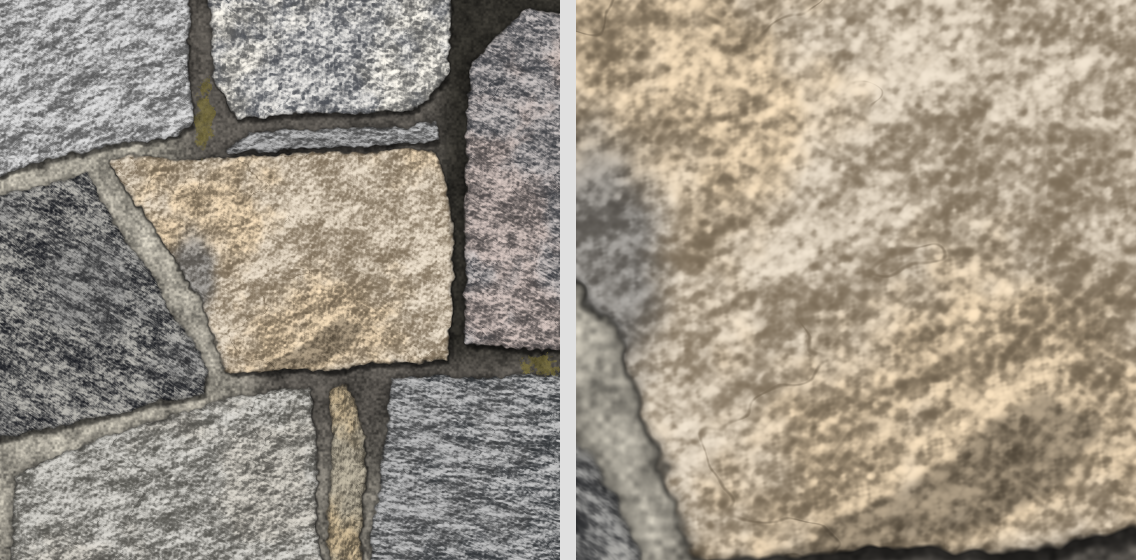
Left, the full canvas; right, a detail of the centre.
Write a Shadertoy shader that draws this texture.

```glsl
// A rough wall of granite and sandstone blocks set in weathered mortar.

const float EDGE = 0.0022;
const float ROUNDING = 0.004;
const float RELIEF_SCALE = 26.0;
const float CONTRAST = 1.6;
const float LIGHT = 2.5;
const float GAMMA = 0.81;
const vec2 LIGHT_STEP = vec2(-0.002, 0.004);
const vec3 PALE_MORTAR = vec3(0.57, 0.55, 0.5);
const vec3 DAMP_MORTAR = vec3(0.27, 0.255, 0.235);
const vec3 BLACK_JOINT = vec3(0.1, 0.095, 0.08);
const vec3 MOSS = vec3(0.38, 0.34, 0.13);

struct Stone {
  float dist;
  vec3 dark, light, tint;
  vec3 grain; // angle, stretch, specks
};

float hash(vec2 p) {
  vec3 q = fract(p.xyx * 0.1031);
  q += dot(q, q.yzx + 33.33);
  return fract((q.x + q.y) * q.z);
}

float noise(vec2 p) {
  vec2 i = floor(p), f = fract(p);
  f = f * f * (3.0 - 2.0 * f);
  return mix(mix(hash(i), hash(i + vec2(1, 0)), f.x),
             mix(hash(i + vec2(0, 1)), hash(i + vec2(1, 1)), f.x), f.y);
}

float fbm(vec2 p) {
  float sum = 0.0, amp = 1.0, total = 0.0;
  for (int i = 0; i < 5; i++) {
    sum += amp * noise(p + 37.0);
    total += amp;
    amp *= 0.65;
    p = mat2(1.6, 1.2, -1.2, 1.6) * p + 11.7;
  }
  return sum / total;
}

// Signed distance to a six-cornered outline, two corners per vec4
float hex(vec2 p, vec4 a, vec4 b, vec4 c) {
  vec2 v[6] = vec2[6](a.xy, a.zw, b.xy, b.zw, c.xy, c.zw);
  float best = 9.0, side = 1.0;
  for (int i = 0; i < 6; i++) {
    vec2 s = v[i], e = v[(i + 5) % 6], along = e - s, w = p - s;
    vec2 gap = w - along * clamp(dot(w, along) / dot(along, along), 0.0, 1.0);
    best = min(best, dot(gap, gap));
    bvec3 hit = bvec3(p.y >= s.y, p.y < e.y, along.x * w.y > along.y * w.x);
    if (all(hit) || !any(hit)) side = -side;
  }
  return side * sqrt(best) - ROUNDING;
}

// Keep the nearest stone
void lay(inout Stone s, float d, vec3 dark, vec3 light, vec3 tint, vec3 grain) {
  if (d < s.dist) s = Stone(d, dark, light, tint, grain);
}

Stone wall(vec2 p) {
  Stone s = Stone(9.0, vec3(0), vec3(1), vec3(.5), vec3(0, 1, 0));
  // Upper course: grey slab, speckled granite, sliver, pink granite
  lay(s, hex(p, vec4(-.1,.665,.13,.735), vec4(.29,.757,.34,.785), vec4(.33,1.1,-.1,1.1)),
    vec3(.29), vec3(.84), vec3(.57), vec3(.4,1.8,.2));
  lay(s, hex(p, vec4(.425,.797,.74,.81), vec4(.797,.87,.803,1.1), vec4(.37,1.1,.39,.87)),
    vec3(.26,.27,.29), vec3(.93,.92,.9), vec3(.72,.7,.65), vec3(.2,1.2,.9));
  lay(s, hex(p, vec4(.408,.733,.6,.74), vec4(.78,.752,.775,.773), vec4(.6,.77,.45,.762)),
    vec3(.24), vec3(.7), vec3(.5), vec3(.06,2.5,0));
  lay(s, hex(p, vec4(.836,.39,1.1,.37), vec4(1.1,.98,.945,.978), vec4(.842,.885,.833,.65)),
    vec3(.19,.195,.21), vec3(.75,.72,.71), vec3(.57,.5,.47), vec3(-.3,1.8,.4));
  // Middle course: banded gneiss, tan sandstone
  lay(s, hex(p, vec4(-.1,.62,.152,.688), vec4(.235,.55,.37,.34), vec4(.36,.3,-.1,.195)),
    vec3(.08,.085,.1), vec3(.67,.66,.63), vec3(.36), vec3(-.6,2,.3));
  lay(s, hex(p, vec4(.2,.71,.35,.485), vec4(.408,.34,.798,.357), vec4(.808,.58,.78,.728)),
    vec3(.43,.37,.29), vec3(.92,.86,.77), vec3(.68,.58,.44), vec3(.4,1.2,.25));
  // Lower course: warm slab, narrow filler, layered schist
  lay(s, hex(p, vec4(.03,.147,.13,.193), vec4(.41,.285,.553,.302), vec4(.57,-.1,.01,-.1)),
    vec3(.28,.275,.255), vec3(.82,.81,.78), vec3(.56,.54,.5), vec3(.25,1.6,.3));
  lay(s, hex(p, vec4(.596,.31,.62,.31), vec4(.65,.22,.63,-.1), vec4(.59,-.1,.593,.15)),
    vec3(.28,.26,.22), vec3(.72,.68,.59), vec3(.58,.49,.35), vec3(1.3,1.6,.2));
  lay(s, hex(p, vec4(.705,.32,1.1,.327), vec4(1.1,-.1,.65,-.1), vec4(.668,.06,.69,.2)),
    vec3(.16,.17,.18), vec3(.72), vec3(.45), vec3(-.12,2.5,.2));
  return s;
}

float relief(vec2 p, vec3 grain) {
  float c = cos(grain.x), k = sin(grain.x);
  return fbm(RELIEF_SCALE * vec2(c * p.x + k * p.y, grain.y * (c * p.y - k * p.x)));
}

vec3 stoneColor(vec2 p, Stone s) {
  float h = relief(p, s.grain);
  float tone = CONTRAST * (h - 0.5) + LIGHT * (h - relief(p + LIGHT_STEP, s.grain));
  tone += 0.65 * (noise(p * 240.0) - 0.5);
  tone -= 0.5 * s.grain.z * smoothstep(0.58, 0.8, noise(p * 120.0));
  // Thin broken cracks
  float crack = abs(fbm(p * vec2(4, 6) + s.grain.x * 19.0) - 0.5);
  tone -= 0.3 * smoothstep(0.008, 0.0, crack) * smoothstep(0.5, 0.65, noise(p * 9.0));
  tone = 0.5 + 0.56 * tanh(1.7 * tone);
  float stain = smoothstep(0.42, 0.62, fbm(p * 6.0 + s.grain.y * 7.0));
  return mix(mix(s.dark, s.light, tone), s.tint * (0.5 + tone), 0.6 * stain);
}

vec3 mortarColor(vec2 p) {
  float damp = smoothstep(0.32, 0.46, p.x + 0.3 * (p.y - 0.5));
  damp *= 1.0 - 0.55 * smoothstep(0.3, 0.1, p.y);
  float black = smoothstep(0.76, 0.82, p.x) * smoothstep(0.32, 0.4, p.y);
  vec3 col = mix(mix(PALE_MORTAR, DAMP_MORTAR, damp), BLACK_JOINT, 0.85 * black);
  return col * (0.2 + 0.5 * noise(p * 230.0) + 1.1 * fbm(p * 30.0));
}

float mossPatch(vec2 p, vec2 center, vec2 size) {
  return smoothstep(0.1, 0.4, 2.0 * fbm(p * 45.0) - length((p - center) / size));
}

void mainImage(out vec4 fragColor, in vec2 fragCoord) {
  vec2 p = fragCoord / iResolution.xy;
  // Ragged outlines
  vec2 rough = p + 0.022 * (vec2(fbm(p * 14.0), fbm(p * 14.0 + 50.0)) - 0.5);
  rough += 0.006 * (vec2(noise(p * 95.0), noise(p * 95.0 + 20.0)) - 0.5);
  Stone s = wall(rough);
  // Mortar, shaded beside and below the stones
  float above = wall(rough + vec2(-0.002, 0.009)).dist;
  vec3 mortar = mortarColor(p) * (1.0 - 0.5 * exp(-max(s.dist, 0.0) / 0.004));
  mortar *= 1.0 - 0.55 * smoothstep(0.004, -0.004, above);
  // Faces, with a chipped facet and grey corner on the sandstone
  vec3 face = stoneColor(p, s);
  float facet = hex(rough, vec4(.46,.338,.53,.375), vec4(.61,.43,.64,.415), vec4(.625,.385,.55,.355));
  face *= 1.0 - 0.34 * smoothstep(0.006, -0.003, facet);
  float corner = smoothstep(1.2, 0.5, length((rough - vec2(.345, .51)) / vec2(.045, .09)));
  face = mix(face, vec3(0.21 * (face.r + face.g + face.b)), 0.75 * corner);
  face *= 1.0 - 0.3 * smoothstep(-0.007, 0.0, s.dist);
  vec3 col = mix(mortar, face, smoothstep(EDGE, -EDGE, s.dist));
  float moss = max(mossPatch(p, vec2(.365, .79), vec2(.018, .07)), mossPatch(p, vec2(.97, .345), vec2(.035, .025)));
  col = mix(col, MOSS * (0.5 + fbm(p * 90.0)), 0.6 * moss);
  fragColor = vec4(pow(max(col, 0.0), vec3(GAMMA)), 1.0);
}
```
